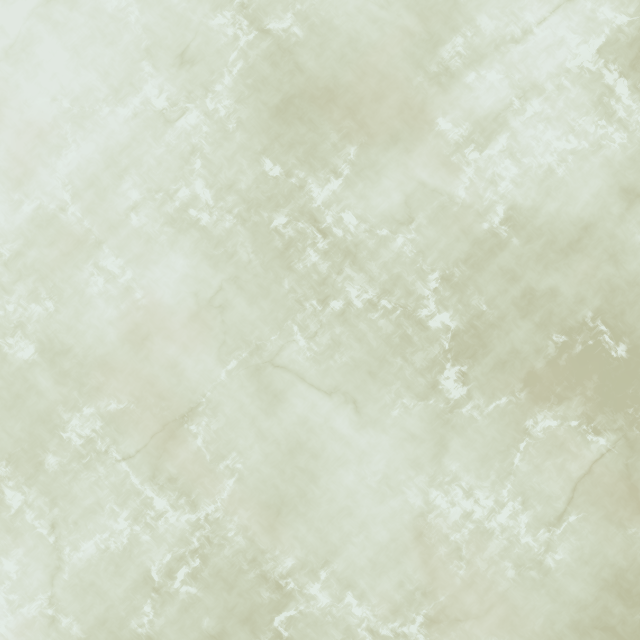
This texture is drawn by a Shadertoy shader. Its source:

```glsl
// Pale green-cream marble with soft olive veins and broken white lace.

const vec3 OLIVE = vec3(0.758, 0.772, 0.660);
const vec3 CREAM = vec3(0.802, 0.829, 0.738);
const vec3 MINT  = vec3(0.840, 0.871, 0.802);
const vec3 MILK  = vec3(0.872, 0.902, 0.864);
const vec3 LACE  = vec3(0.892, 0.928, 0.900);
const vec3 BLUSH = vec3(0.830, 0.805, 0.705);

const float BASE_TONE   = 0.55;
const vec2  LIGHT_SLOPE = vec2(-0.55, 0.40);
const float CLOUD_SCALE = 8.0;
const float CLOUD_DEPTH = 0.46;
const float GRAIN_SCALE = 60.0;
const float GRAIN_DEPTH = 0.27;
const float SPECK_SCALE = 170.0;
const float SPECK_DEPTH = 0.20;
const float PANEL_SCALE = 3.1;
const float PANEL_DEPTH = 0.55;
const float VEIN_DEPTH  = 0.50;
const float LACE_SCALE  = 6.0;
const float LACE_DEPTH  = 0.85;

vec2 hash2(vec2 p) {
    vec3 q = fract(p.xyx * vec3(0.1031, 0.1030, 0.0973));
    q += dot(q, q.yzx + 33.33);
    return fract((q.xx + q.yz) * q.zy);
}

// Layered, rotated and bent sines, roughly -0.8 to 0.8.
float sines(vec2 p, int octaves) {
    const mat2 TURN = mat2(0.77, 0.64, -0.64, 0.77);
    float sum = 0.0, amp = 0.5;
    for (int i = 0; i < octaves; i++) {
        p += 0.7 * sin(p.yx * 1.3 + float(i) * 1.7);
        sum += amp * sin(p.x) * sin(p.y);
        p = TURN * p * 1.9 + 2.3;
        amp *= 0.58;
    }
    return sum;
}

vec2 warp(vec2 p, int octaves) {
    return vec2(sines(p, octaves), sines(p + vec2(5.2, 9.1), octaves));
}

// Cellular noise: x is the gap between the two nearest cells, y a cell value.
vec2 cellular(vec2 p) {
    vec2 cell = floor(p);
    float near = 8.0, next = 8.0, id = 0.0;
    for (int y = -1; y <= 1; y++)
    for (int x = -1; x <= 1; x++) {
        vec2 c = cell + vec2(x, y);
        vec2 h = hash2(c);
        float d = length(c + h - p);
        if (d < near) {
            next = near;
            near = d;
            id = fract(h.x * 7.0 + h.y * 13.0);
        } else {
            next = min(next, d);
        }
    }
    return vec2(next - near, id);
}

// Blend through the four stone colours, dark to light.
vec3 stoneRamp(float tone) {
    float t = clamp(tone, -0.1, 1.1) * 3.0;
    vec3 col = mix(OLIVE, CREAM, min(t, 1.0));
    col = mix(col, MINT, clamp(t - 1.0, 0.0, 1.0));
    return mix(col, MILK, max(t - 2.0, 0.0));
}

void mainImage(out vec4 fragColor, in vec2 fragCoord) {
    vec2 uv = fragCoord / iResolution.y;

    // Clouds, mottling and fine speckle
    float clouds = sines(uv * CLOUD_SCALE + 1.4, 4);
    float grain = sines(uv * GRAIN_SCALE, 4);
    float speck = sines(uv * SPECK_SCALE + 3.1, 3);
    float tone = BASE_TONE + dot(uv - 0.5, LIGHT_SLOPE) + CLOUD_DEPTH * clouds;

    // Broad panels stretched along the rising diagonal, with olive seams
    vec2 bent = uv + 0.11 * warp(uv * 8.0, 3) + 0.016 * warp(uv * 40.0, 4);
    vec2 diagonal = vec2(bent.x + bent.y, 1.5 * (bent.y - bent.x)) * 0.71;
    vec2 panel = cellular(diagonal * PANEL_SCALE + 4.0);
    float seamMask = smoothstep(-0.25, 0.35, sines(uv * 9.0 + 6.0, 2));
    float seam = exp(-panel.x * 14.0) * seamMask;
    tone += PANEL_DEPTH * (panel.y - 0.5) * smoothstep(0.0, 0.25, panel.x);
    tone -= VEIN_DEPTH * seam * (0.8 + 0.8 * grain);

    // Ragged white lace, broken into patches
    vec2 frayed = uv + 0.08 * warp(uv * 11.0 + 3.0, 3)
                + 0.022 * warp(uv * 45.0, 4) + 0.006 * warp(uv * 150.0, 3);
    float coarse = cellular(frayed * LACE_SCALE + 11.0).x;
    float small = cellular(frayed * LACE_SCALE * 2.6 + 27.0).x;
    float patches = smoothstep(-0.25, 0.3, sines(uv * 10.0 + 8.5, 3));
    float ragged = clamp(0.6 + 0.9 * grain + 0.9 * speck, 0.05, 1.0);
    float halo = exp(-coarse * 5.0) * patches;
    float thread = (1.0 - smoothstep(0.0, 0.05 + 0.08 * ragged, coarse)) * patches;
    float twig = (1.0 - smoothstep(0.0, 0.14, small)) * halo;
    float fleck = smoothstep(0.1, 0.5, 0.7 * grain + 0.8 * speck) * halo;
    float lace = clamp(ragged * (0.95 * thread + 0.8 * twig) + 0.7 * fleck, 0.0, 1.0);

    // Mottling is strongest around the lace and calm inside the panels
    float roughness = 0.55 + 0.9 * halo;
    tone += roughness * (GRAIN_DEPTH * grain + SPECK_DEPTH * speck) + 0.06 * halo;

    // Colour, with faint warm blushes away from the lace
    vec3 col = stoneRamp(tone);
    float blush = smoothstep(0.1, 0.6, sines(uv * 8.0 + vec2(2.7, 7.9), 3));
    col = mix(col, BLUSH, 0.25 * blush * (1.0 - halo));
    col = mix(col, LACE, LACE_DEPTH * lace);
    fragColor = vec4(col, 1.0);
}
```
